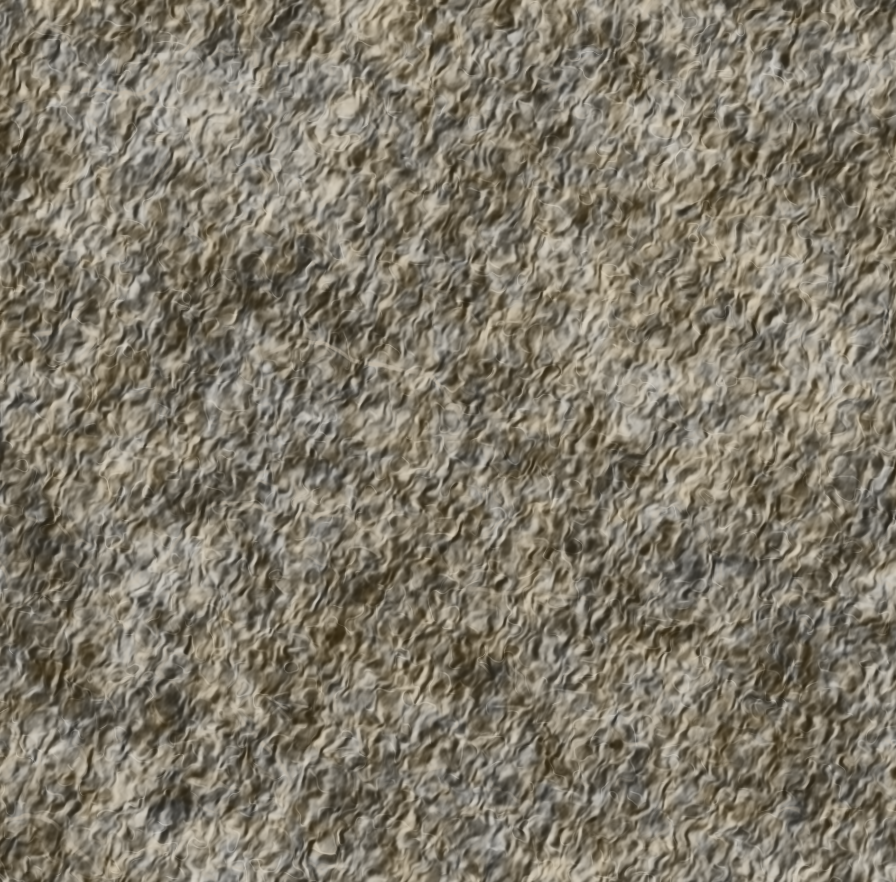
Give the GLSL for this texture, as a Shadertoy shader.

```glsl
// Matted grey-brown wool felt: small slanted flecks lit from one side over dark blotches,
// with broken curled fibres and a few long stray strands lying on top.
// Built from warped value noise, a relief difference and scattered curve distances.

const vec3 WARM_TINT = vec3(0.036, 0.000, -0.074);
const vec3 COOL_TINT = vec3(0.008, 0.002, -0.018);
const vec3 FIBRE_COLOUR = vec3(0.76, 0.72, 0.65);
const float MID_TONE = 0.475;
const float TONE_RANGE = 0.36;
const float PI = 3.14159;

vec2 hash2(vec2 p) {
    vec3 q = fract(p.xyx * vec3(0.1031, 0.1030, 0.0973));
    q += dot(q, q.yzx + 33.33);
    return fract((q.xx + q.yz) * q.zy);
}

// Value noise centred on zero, from -0.5 to 0.5
float noise(vec2 p) {
    vec2 cell = floor(p);
    vec2 f = fract(p);
    f = f * f * (3.0 - 2.0 * f);
    float low = mix(hash2(cell).x, hash2(cell + vec2(1, 0)).x, f.x);
    float high = mix(hash2(cell + vec2(0, 1)).x, hash2(cell + vec2(1, 1)).x, f.x);
    return mix(low, high, f.y) - 0.5;
}

vec2 noise2(vec2 p) {
    return vec2(noise(p), noise(p + vec2(71.3, 38.7)));
}

// Tufts lean to the right and are taller than wide
float tufts(vec2 uv, vec2 scale) {
    return noise(vec2(uv.x - 0.34 * uv.y, uv.y) * scale + 140.0);
}

float woolHeight(vec2 uv) {
    return tufts(uv, vec2(125, 72)) + 0.75 * tufts(uv + 3.1, vec2(225, 135));
}

// Bright curls where the noise crosses zero, broken into short arcs
float curls(vec2 uv, float scale, float width) {
    float line = 1.0 - smoothstep(0.0, width, abs(noise(uv * scale + 60.0)));
    return line * smoothstep(-0.05, 0.25, noise(uv * scale * 0.8 + 17.0));
}

// One bent strand per cell; lengths are in cells, width in canvas units
float strands(vec2 uv, float cells, float halfLength, float width, float seed, float pixel) {
    vec2 p = uv * cells;
    float cover = 0.0;
    for (int j = -1; j <= 1; j++) {
        for (int i = -1; i <= 1; i++) {
            vec2 cell = floor(p) + vec2(i, j);
            vec2 place = hash2(cell + seed);
            vec2 shape = hash2(cell + seed + 57.0);
            vec2 look = hash2(cell + seed + 113.0);
            float angle = PI * shape.x;
            vec2 axis = vec2(cos(angle), sin(angle));
            vec2 d = p - cell - place;
            d = vec2(dot(d, axis), dot(d, vec2(-axis.y, axis.x)));
            float x = d.x / halfLength;
            float bend = 1.5 * (shape.y - 0.5);
            float phase = 5.0 * x + 6.0 * look.x;
            float curve = halfLength * (bend * (x * x - 0.3) + 0.10 * sin(phase));
            float slope = 2.0 * bend * x + 0.50 * cos(phase);
            float away = abs(d.y - curve) / (cells * sqrt(1.0 + slope * slope));
            float line = 1.0 - smoothstep(0.3 * width, width + pixel, away);
            float ends = 1.0 - smoothstep(0.5, 1.0, abs(x));
            cover = max(cover, line * ends * look.y);
        }
    }
    return cover;
}

void mainImage(out vec4 fragColor, in vec2 fragCoord) {
    vec2 uv = fragCoord / iResolution.y;
    float pixel = 1.0 / iResolution.y;
    vec2 warped = uv + 0.010 * noise2(uv * 34.0) + 0.006 * noise2(uv * 95.0);

    // Blotches of dense and open wool
    float blotch = 0.65 * noise(warped * 9.0 + 20.0) + noise(warped * 21.0 + 45.0)
                 + 0.5 * noise(warped * 46.0 + 75.0);

    // Fleck brightness and light falling from the upper left
    float height = woolHeight(warped);
    float relief = height - woolHeight(warped + vec2(-0.0036, 0.0030));
    float grit = tufts(uv, vec2(300, 220));
    float curl = curls(warped, 62.0, 0.12) + curls(warped + 5.0, 95.0, 0.14);
    float luma = 0.450 + 0.26 * blotch + 0.30 * height + 0.24 * relief
               + 0.14 * grit + 0.13 * curl;
    luma = MID_TONE + TONE_RANGE * tanh((luma - MID_TONE) / TONE_RANGE);

    // Warm and cool wool mixed in patches and in single flecks
    float warmth = 0.72 + 0.6 * noise(uv * 11.0 + 90.0) + 1.1 * noise(warped * 50.0 + 31.0);
    vec3 colour = luma + mix(COOL_TINT, WARM_TINT, clamp(warmth, 0.0, 1.3));

    // Short curled fibres, then sparse long strands, frayed by the flecks
    float fibre = max(strands(warped, 30.0, 0.65, 0.0018, 7.0, pixel),
                      strands(warped, 15.0, 0.70, 0.0020, 29.0, pixel));
    float stray = strands(mix(uv, warped, 0.5), 3.6, 0.55, 0.0026, 83.0, pixel);
    float fray = clamp(0.55 + 1.3 * height, 0.0, 1.0);
    colour = mix(colour, FIBRE_COLOUR, fray * max(0.50 * fibre, 0.85 * stray));

    fragColor = vec4(clamp(colour, 0.06, 0.95), 1.0);
}
```
